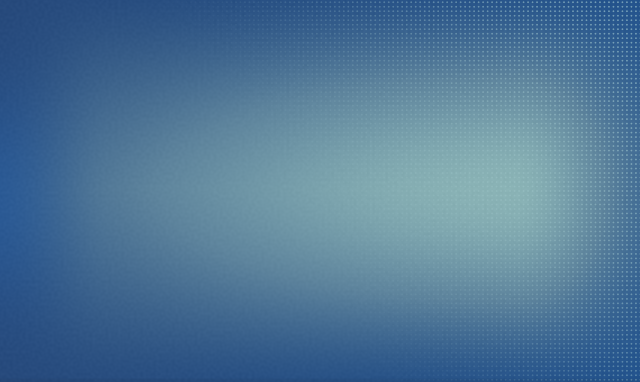
This background is drawn by a Shadertoy shader. Its source:

```glsl
// Soft teal glow stretched across deep blue, with a fine dot grid fading in from the right.

// Pseudo-random unit gradient for a lattice point.
vec2 latticeGradient(vec2 p) {
    float angle = 6.2832 * fract(sin(dot(p, vec2(127.1, 311.7))) * 43758.5);
    return vec2(cos(angle), sin(angle));
}

float gradientNoise(vec2 p) {
    vec2 i = floor(p), f = fract(p);
    vec2 u = f * f * (3.0 - 2.0 * f);
    float a = dot(latticeGradient(i), f);
    float b = dot(latticeGradient(i + vec2(1, 0)), f - vec2(1, 0));
    float c = dot(latticeGradient(i + vec2(0, 1)), f - vec2(0, 1));
    float d = dot(latticeGradient(i + 1.0), f - 1.0);
    return mix(mix(a, b, u.x), mix(c, d, u.x), u.y);
}

// Brightness of the horizontal beam: slow rise from the left, rounded end on the right.
float beamGlow(vec2 uv) {
    float rise = mix(0.12, 1.0, pow(smoothstep(-0.10, 0.80, uv.x), 0.75));
    rise *= smoothstep(-0.04, 0.17, uv.x);
    float end = 1.0 - 0.78 * smoothstep(0.80, 1.04, uv.x);
    float dy = abs(uv.y - 0.505);
    float body = 1.0 - smoothstep(0.02, 0.56, dy);
    float ridge = max(0.0, 1.0 - dy / 0.53);
    return rise * end * mix(ridge, body, 0.4 + 0.5 * uv.x);
}

// Coverage of round dots on a square grid.
float dotGrid(vec2 uv, float aspect) {
    float rows = 85.0;
    vec2 cell = fract(vec2(uv.x * aspect, uv.y) * rows) - 0.5;
    float soft = 0.6 * rows / iResolution.y;
    return 1.0 - smoothstep(0.19 - soft, 0.19 + soft, length(cell));
}

void mainImage(out vec4 fragColor, in vec2 fragCoord) {
    vec2 uv = fragCoord / iResolution.xy;
    float aspect = iResolution.x / iResolution.y;

    // Deep blue, more saturated toward the right and at the middle of the left edge
    vec3 deepBlue = mix(vec3(0.15, 0.285, 0.48), vec3(0.13, 0.32, 0.55), uv.x);
    vec2 leftOffset = (uv - vec2(0.0, 0.48)) / vec2(0.15, 0.28);
    deepBlue += vec3(0.01, 0.06, 0.10) * exp(-dot(leftOffset, leftOffset));

    // Glow passes through slate blue before reaching teal
    float glow = beamGlow(uv);
    vec3 slate = vec3(0.36, 0.51, 0.61);
    vec3 teal = vec3(0.54, 0.70, 0.71);
    vec3 color = mix(deepBlue, slate, clamp(glow * 2.1, 0.0, 1.0));
    color = mix(color, teal, clamp(glow * 1.9 - 0.9, 0.0, 1.0));

    // Faint grain
    color += 0.018 * gradientNoise(vec2(uv.x * aspect, uv.y) * 120.0);

    // Dots emerge along a slanted front and are strongest at the upper right
    float fade = smoothstep(-0.05, 0.70, uv.x - mix(0.58, 0.24, uv.y));
    float dots = dotGrid(uv, aspect) * fade * mix(0.58, 0.42, glow);
    color = mix(color, vec3(0.67, 0.82, 0.83), dots);

    // Thin shade along the lower edge
    color *= 1.0 - 0.05 * (1.0 - smoothstep(0.005, 0.013, uv.y));

    fragColor = vec4(color, 1.0);
}
```
